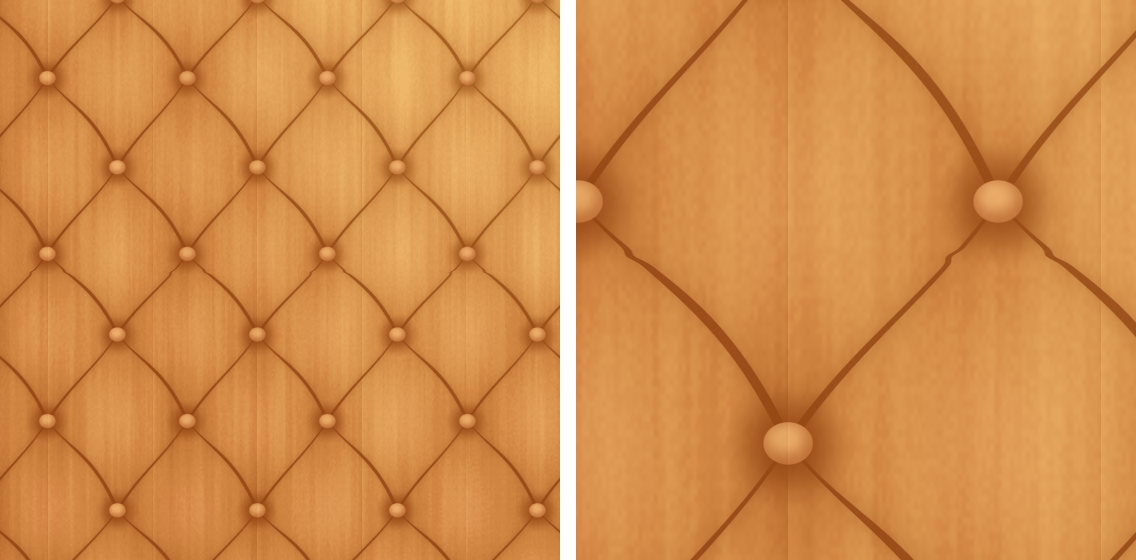
Left: the whole. Right: its middle third, enlarged.
This pattern is drawn by a WebGL 2 fragment shader. Its source:

```glsl
#version 300 es
precision highp float;
// Draws tufted wooden upholstery: curved diamond seams, round buttons and vertical grain.

uniform vec2 u_resolution;
out vec4 outColor;

const float PI = 3.14159265;
const float COLUMN_START = 0.0846;
const float COLUMN_STEP = 0.125;
const vec2 BUTTON_RADIUS = vec2(0.0147, 0.0126);

const vec3 DEEP_WOOD = vec3(0.73, 0.42, 0.18);
const vec3 WARM_WOOD = vec3(0.83, 0.54, 0.27);
const vec3 PALE_WOOD = vec3(0.93, 0.72, 0.41);
const vec3 GROOVE = vec3(0.57, 0.26, 0.07);
const vec3 BUTTON_DARK = vec3(0.72, 0.40, 0.18);
const vec3 BUTTON_LIGHT = vec3(0.91, 0.66, 0.40);

float hash(vec2 p) {
    return fract(sin(dot(p, vec2(127.1, 311.7))) * 43758.5453);
}

float noise(vec2 p) {
    vec2 cell = floor(p), f = fract(p);
    f = f * f * (3.0 - 2.0 * f);
    float low = mix(hash(cell), hash(cell + vec2(1.0, 0.0)), f.x);
    float high = mix(hash(cell + vec2(0.0, 1.0)), hash(cell + 1.0), f.x);
    return mix(low, high, f.y);
}

// Height of a button row, measured down from the top, slightly uneven
float rowHeight(float row) {
    return 0.1445 + 0.1523 * row + 0.0052 * cos(1.848 * row - 3.05);
}

// Seam position (0 top, 1 bottom) between two button rows
float seamCurve(float t, bool falling) {
    if (falling) return t - 0.85 * t * t * (1.0 - t);
    return 1.0 - t - 0.5 * t * (1.0 - t) * (0.55 - t);
}

// Distance to the seam crossing one half-cell, minus its tapering half width
float seamDistance(vec2 cell, bool falling, float bandHeight) {
    float slope = (seamCurve(cell.x + 0.01, falling) - seamCurve(cell.x - 0.01, falling)) / 0.02;
    slope *= bandHeight / COLUMN_STEP;
    float gap = abs(cell.y - seamCurve(cell.x, falling)) * bandHeight;
    float halfWidth = falling ? mix(0.0008, 0.0029, smoothstep(0.0, 0.65, cell.x))
                              : mix(0.0024, 0.0010, cell.x);
    return gap / sqrt(1.0 + slope * slope) - halfWidth;
}

// Offset from the nearest button of a row
vec2 buttonOffset(float column, float y, float row) {
    float nearest = 2.0 * floor((column - row) * 0.5 + 0.5) + row;
    return vec2((column - nearest) * COLUMN_STEP, y - rowHeight(row));
}

// Streaks, plank joints and fine speckle
float woodGrain(vec2 p) {
    float streaks = 0.16 * (noise(vec2(p.x * 28.0, p.y * 1.5)) - 0.5)
                  + 0.16 * (noise(vec2(p.x * 95.0, p.y * 2.5)) - 0.5)
                  + 0.10 * (noise(vec2(p.x * 260.0, p.y * 9.0)) - 0.5);
    float speckle = 0.11 * (noise(p * vec2(420.0, 230.0)) - 0.5);
    float plank = (p.x - 0.273) / 0.1865;
    float across = fract(plank);
    float plankTone = 0.12 * (hash(vec2(floor(plank), 4.0)) - 0.5);
    float joint = 0.14 * exp(-across * 45.0) - 0.13 * exp(-(1.0 - across) * 90.0);
    return streaks + speckle + plankTone + joint;
}

vec3 woodColor(float tone) {
    vec3 wood = mix(DEEP_WOOD, WARM_WOOD, smoothstep(-0.1, 0.5, tone));
    return mix(wood, PALE_WOOD, clamp((tone - 0.4) / 0.6, 0.0, 1.0));
}

void main() {
    vec2 p = gl_FragCoord.xy / u_resolution;
    p.y = 1.0 - p.y;
    float edge = 0.8 / min(u_resolution.x, u_resolution.y);

    // Staggered lattice, with a small slip in the seams below one row
    float slip = 0.003 * exp(-pow((p.y - 0.486) / 0.003, 2.0));
    float column = (p.x + slip - COLUMN_START) / COLUMN_STEP;
    float row = floor((p.y - 0.1445) / 0.1523);
    if (p.y < rowHeight(row)) row -= 1.0;
    if (p.y >= rowHeight(row + 1.0)) row += 1.0;
    float bandHeight = rowHeight(row + 1.0) - rowHeight(row);
    vec2 cell = vec2(fract(column), (p.y - rowHeight(row)) / bandHeight);
    bool falling = mod(floor(column) + row, 2.0) < 0.5;

    // Padded wood, lit from the upper right
    float puff = -cos(PI * column) * cos(PI * (row + cell.y));
    vec2 toLight = p - vec2(1.0, 0.05);
    float glow = exp(-3.2 * dot(toLight, toLight));
    float tone = 0.40 + 0.16 * puff + 0.18 * (0.5 - p.y) + 0.10 * (p.x - 0.5) + 0.30 * glow;
    vec3 color = woodColor(tone + woodGrain(p));
    color += vec3(0.012, -0.004, 0.02) * max(puff, 0.0) * p.y;

    // Seams with a soft crease
    float seam = seamDistance(cell, falling, bandHeight);
    vec3 groove = mix(GROOVE, vec3(0.66, 0.39, 0.13), glow * 0.7);
    color = mix(color, groove, 0.22 * exp(-max(seam, 0.0) / 0.007));
    color = mix(color, groove, 0.85 * (1.0 - smoothstep(-edge, edge, seam)));

    // Button shadows, then domed buttons
    for (int i = 0; i < 2; i++) {
        vec2 offset = buttonOffset(column, p.y, row + float(i));
        float shadow = 1.0 - smoothstep(0.008, 0.042, length(offset - vec2(0.0, 0.001)));
        color = mix(color, groove, 0.78 * shadow);
        float radius = length(offset / BUTTON_RADIUS);
        float dome = 1.0 - smoothstep(0.2, 1.25, length(offset / BUTTON_RADIUS + vec2(0.1, 0.25)));
        vec3 button = mix(BUTTON_DARK, BUTTON_LIGHT, 0.25 + 0.75 * dome) + 0.12 * woodGrain(p);
        float soft = edge / BUTTON_RADIUS.y;
        color = mix(color, button, 1.0 - smoothstep(1.0 - soft, 1.0 + soft, radius));
    }

    outColor = vec4(clamp(color, 0.0, 1.0), 1.0);
}
```
